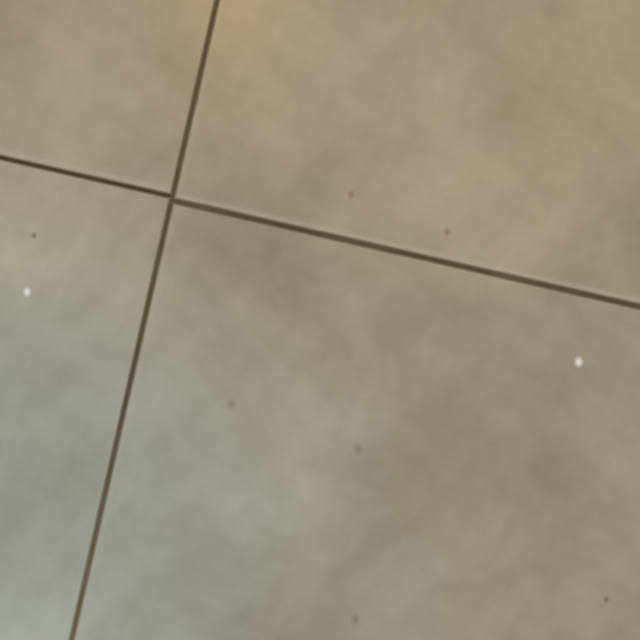
This texture is drawn by a WebGL 2 fragment shader. Its source:

```glsl
#version 300 es
precision highp float;

uniform vec2 u_resolution;
out vec4 outColor;

// Layout, in canvas units
const vec2 CROSSING = vec2(0.268, 0.687);
const float TILT = 0.2235;
const float TILE_SIZE = 1.0;
const float JOINT_HALF = 0.0045;
const float JOINT_SOFT = 0.0034;
const float ROW_SLIP = 0.006;

// Surface
const vec3 WARM = vec3(0.626, 0.572, 0.466);
const vec3 GREY = vec3(0.586, 0.546, 0.470);
const vec3 COOL = vec3(0.602, 0.622, 0.585);
const vec3 GLOW = vec3(0.710, 0.575, 0.420);
const vec3 JOINT = vec3(0.325, 0.280, 0.205);
const vec3 LIP = vec3(0.690, 0.635, 0.570);
const vec3 SPECK = vec3(0.420, 0.360, 0.280);
const vec3 GLINT = vec3(0.860, 0.850, 0.830);
const float MOTTLE = 0.042;
const float BLOTCH = 0.030;
const float GRAIN = 0.012;
const float SPECK_CELLS = 5.0;
const float SPECK_CHANCE = 0.30;
const float GLINT_CHANCE = 0.08;

mat2 rotation(float a) {
  return mat2(cos(a), sin(a), -sin(a), cos(a));
}

vec2 hash2(vec2 p) {
  vec3 q = fract(vec3(p.xyx) * vec3(0.1031, 0.1030, 0.0973));
  q += dot(q, q.yzx + 33.33);
  return fract((q.xx + q.yz) * q.zy);
}

// Gently warped sine octaves, roughly -1 to 1
float layeredSines(vec2 p) {
  float sum = 0.0, weight = 0.5;
  for (int i = 0; i < 5; i++) {
    p += 0.35 * sin(p.yx * 1.3 + float(i) * 1.7);
    sum += weight * sin(p.x) * sin(p.y + 0.8);
    p = rotation(1.1) * p * 1.85 + 2.3;
    weight *= 0.62;
  }
  return sum;
}

// Smooth cellular field: soft bumps around scattered points
float cellular(vec2 p) {
  vec2 cell = floor(p);
  float sum = 0.0;
  for (int y = -1; y <= 1; y++)
    for (int x = -1; x <= 1; x++) {
      vec2 id = cell + vec2(x, y);
      vec2 offset = id + 0.2 + 0.6 * hash2(id) - p;
      float bump = max(0.0, 1.0 - dot(offset, offset));
      sum += bump * bump * (hash2(id + 71.0).x - 0.5);
    }
  return sum;
}

// Sparse marks: x = dark specks, y = bright glints
vec2 marks(vec2 p, float pixel) {
  vec2 q = p * SPECK_CELLS, id = floor(q);
  vec2 pick = hash2(id + 17.0);
  vec2 offset = (q - id - 0.15 - 0.7 * hash2(id + 41.0)) / SPECK_CELLS;
  float radius = mix(0.004, 0.011, pick.y);
  float d = length(offset * vec2(1.1, 0.9));
  float spot = 1.0 - smoothstep(0.0, radius + pixel, d);
  float glint = step(1.0 - GLINT_CHANCE, pick.x);
  float dark = step(pick.x, SPECK_CHANCE) * mix(0.7, 0.25, pick.y);
  return spot * vec2(dark, glint);
}

void main() {
  vec2 uv = gl_FragCoord.xy / u_resolution;
  float pixel = 1.0 / min(u_resolution.x, u_resolution.y);

  // Tilted tile grid; the left column sits slightly higher
  vec2 p = rotation(TILT) * (uv - CROSSING);
  float column = floor(p.x / TILE_SIZE);
  p.y += ROW_SLIP * column;
  vec2 edge = p - TILE_SIZE * round(p / TILE_SIZE);

  // Warm to grey base with cool light low on the left
  float cloud = layeredSines(uv * 9.0 + 1.3);
  float lower = 1.0 - smoothstep(0.25, 0.85, uv.y + 0.12 * cloud);
  vec3 color = mix(WARM, GREY, lower);
  vec2 coolOffset = (uv - vec2(-0.03, 0.06)) * vec2(2.1, 1.8);
  float cool = exp(-dot(coolOffset, coolOffset));
  color = mix(color, COOL, clamp(cool + 0.15 * cloud * lower, 0.0, 1.0));
  vec2 glowOffset = (uv - vec2(0.36, 1.0)) * vec2(11.0, 8.0);
  color = mix(color, GLOW, 0.45 * exp(-dot(glowOffset, glowOffset)));

  // Stone mottling, smudges and fine grain
  float blotch = cellular(uv * 5.0) + 0.7 * cellular(uv * 13.0 + 5.0);
  float grain = cellular(uv * 42.0) + layeredSines(uv * vec2(70.0, 84.0));
  color += MOTTLE * cloud * vec3(1.0, 0.97, 0.88);
  color += BLOTCH * blotch * vec3(1.0, 1.0, 1.1) + GRAIN * grain;

  vec2 spots = marks(uv, pixel);
  color = mix(color, SPECK, spots.x);
  color = mix(color, GLINT, spots.y);

  // Soft joints with a pale lip on the upper and right edges
  float wear = layeredSines(p * 26.0);
  bool leftRow = column < 0.0;
  vec2 halfWidth = JOINT_HALF * vec2(0.92, leftRow ? 0.78 : 1.0);
  halfWidth *= 1.0 + 0.12 * wear;
  vec2 lip = exp(-pow((edge - 0.0095) / 0.0040, vec2(2.0)));
  color = mix(color, LIP, 0.5 * max(lip.x * 0.4, lip.y));
  float soft = max(JOINT_SOFT, pixel);
  vec2 joint = 1.0 - smoothstep(halfWidth - soft, halfWidth + soft, abs(edge));
  vec3 jointColor = JOINT * (leftRow && joint.y > joint.x ? 0.78 : 1.02);
  jointColor += 0.04 * wear + 0.05 * smoothstep(0.5, 0.0, uv.y);
  color = mix(color, jointColor, max(joint.x, joint.y) * 0.96);

  outColor = vec4(clamp(color, 0.0, 1.0), 1.0);
}
```
